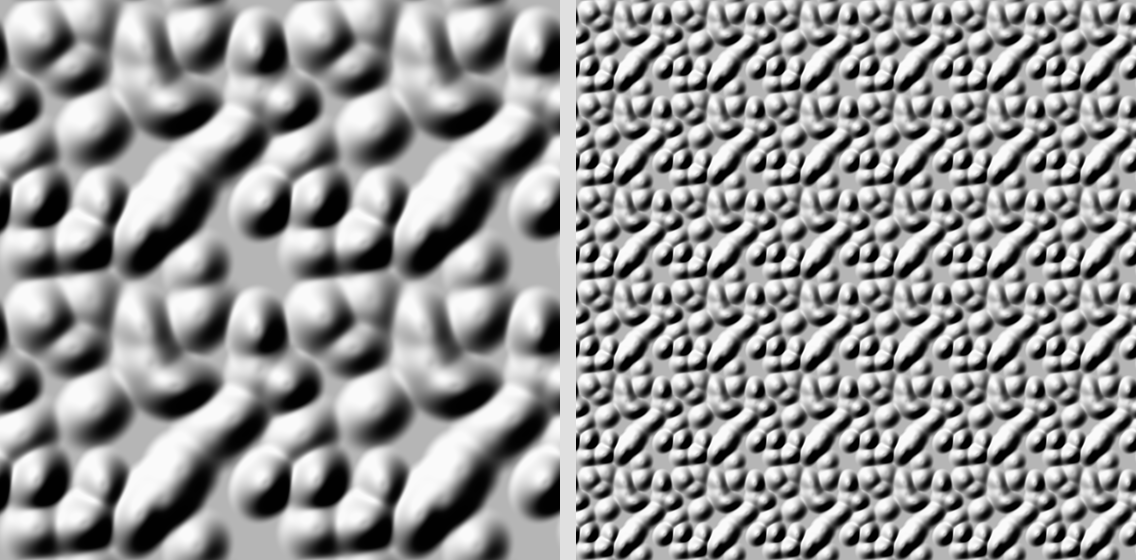
Left, the tile; right, the same tile 3 across and 3 down.
A WebGL 2 fragment shader for this texture:

```glsl
#version 300 es
precision highp float;
// Lumpy grey relief: soft flat-topped bumps scattered on a wrapping jittered
// grid, blended by a soft maximum over a flat floor. The slope of the surface
// is found analytically and lit from the upper left.

#define REPEATS 2.0
#define CELLS 5.0
#define JITTER 0.85
#define RADIUS vec2(0.68, 0.86)
#define HEIGHT vec2(0.30, 0.76)
#define STRETCH 0.20
#define AXIS_RANGE vec2(-1.6, 0.4)
#define EMPTY_SHARE 0.04
#define BLEND 5.0
#define LIGHT vec3(-0.5, 0.5, 0.71)
#define SHADOW_TOE 0.003

uniform vec2 u_resolution;
out vec4 fragColor;

float hash(vec2 cell, float seed) {
    return fract(sin(dot(cell, vec2(127.1, 311.7)) + seed * 41.3) * 43758.5453);
}

// Slope of one bump at an offset from its centre; its height goes to 'height'.
vec2 bumpSlope(vec2 offset, vec2 cell, out float height) {
    float radius = mix(RADIUS.x, RADIUS.y, hash(cell, 3.0));
    float peak = mix(HEIGHT.x, HEIGHT.y, hash(cell, 4.0));
    peak *= step(EMPTY_SHARE, hash(cell, 5.0));

    // Turn and stretch the round bump into an ellipse
    float angle = mix(AXIS_RANGE.x, AXIS_RANGE.y, hash(cell, 6.0));
    float stretch = 1.0 + STRETCH * hash(cell, 7.0);
    float c = cos(angle), s = sin(angle);
    mat2 shape = mat2(stretch, 0.0, 0.0, 1.0 / stretch) * mat2(c, -s, s, c) / radius;

    // Quintic profile: small plateau, steep flank, soft foot
    vec2 local = shape * offset;
    float t = min(length(local), 1.0);
    height = peak * (1.0 - t * t * t * (10.0 + t * (6.0 * t - 15.0)));
    return -30.0 * peak * t * (1.0 - t) * (1.0 - t) * (local * shape);
}

// Slope of the whole surface, weighted towards the tallest bump nearby
vec2 surfaceSlope(vec2 p) {
    vec2 home = floor(p);
    vec2 slope = vec2(0.0);
    float total = 1.0;
    for (int y = -1; y <= 1; y++) {
        for (int x = -1; x <= 1; x++) {
            vec2 cell = home + vec2(x, y);
            vec2 id = mod(cell, CELLS);
            vec2 jitter = vec2(hash(id, 1.0), hash(id, 2.0)) - 0.5;
            vec2 centre = cell + 0.5 + JITTER * jitter;
            float height;
            vec2 bump = bumpSlope(p - centre, id, height);
            float weight = exp(BLEND * height);
            slope += weight * bump;
            total += weight - 1.0;
        }
    }
    return slope / total;
}

void main() {
    vec2 uv = gl_FragCoord.xy / u_resolution;
    vec2 slope = surfaceSlope(uv * REPEATS * CELLS);

    // Diffuse light on the surface normal, easing gently into black
    vec3 normal = normalize(vec3(-slope, 1.0));
    float shade = dot(normal, normalize(LIGHT));
    shade = 0.5 * (shade + sqrt(shade * shade + SHADOW_TOE));
    fragColor = vec4(vec3(min(shade, 0.98)), 1.0);
}
```
